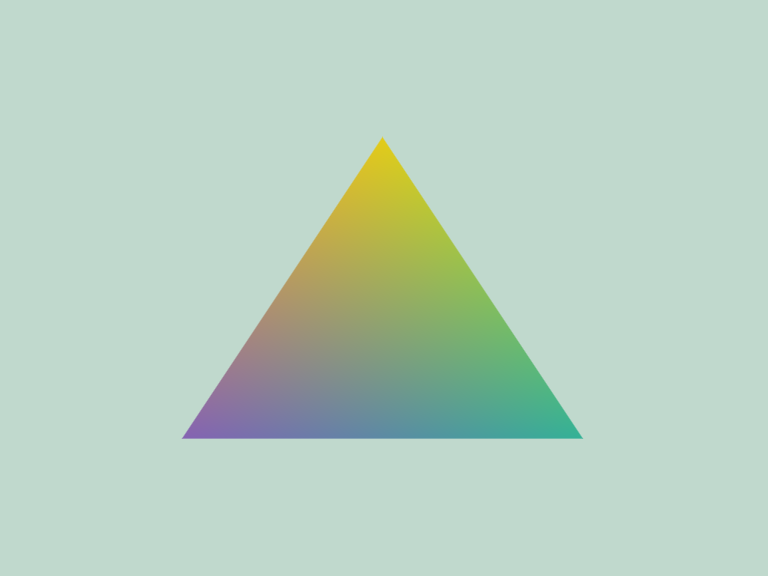
Reproduce this background procedurally as a WebGL 2 fragment shader.

```glsl
#version 300 es
precision highp float;
// A triangle with three blended corner colours on a flat pale green field.

uniform vec2 u_resolution;
out vec4 fragColor;

// Corners as fractions of the canvas
const vec2 APEX = vec2(0.498, 0.762);
const vec2 LEFT = vec2(0.237, 0.2385);
const vec2 RIGHT = vec2(0.759, 0.2385);

const vec3 FIELD = vec3(0.753, 0.851, 0.804);
const vec3 YELLOW = vec3(0.890, 0.800, 0.095);
const vec3 VIOLET = vec3(0.520, 0.385, 0.700);
const vec3 TEAL = vec3(0.200, 0.695, 0.590);

float cross2(vec2 a, vec2 b) {
    return a.x * b.y - a.y * b.x;
}

// Weights of the corners a, b and c at point p; all positive inside
vec3 barycentric(vec2 p, vec2 a, vec2 b, vec2 c) {
    vec3 areas = vec3(cross2(b - p, c - p), cross2(c - p, a - p), cross2(a - p, b - p));
    return areas / cross2(b - a, c - a);
}

void main() {
    vec2 uv = gl_FragCoord.xy / u_resolution;
    vec3 weights = barycentric(uv, APEX, LEFT, RIGHT);

    // Linear blend between the corners
    vec3 blend = mat3(YELLOW, VIOLET, TEAL) * weights;

    // One-pixel soft edge on all three sides
    vec3 sides = clamp(weights / fwidth(weights) + 0.5, 0.0, 1.0);
    float coverage = min(sides.x, min(sides.y, sides.z));

    fragColor = vec4(mix(FIELD, blend, coverage), 1.0);
}
```
